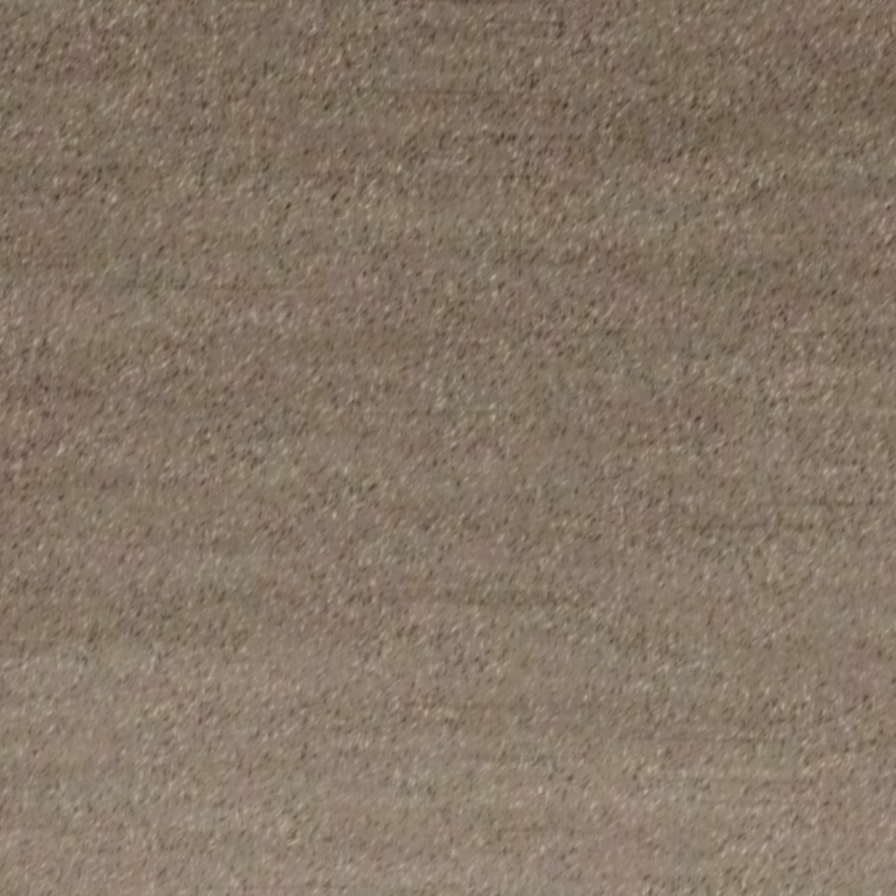
This texture is drawn by a WebGL 2 fragment shader. Its source:

```glsl
#version 300 es
precision highp float;
// Matt grey-brown boards under soft light: a vertical shade, long horizontal
// streaks, faint board joints, and a fine grain of slanted light and dark
// flecks built from cellular noise at two scales.

uniform vec2 u_resolution;
out vec4 fragColor;

const vec3 BOTTOM_COLOR = vec3(0.572, 0.515, 0.453);
const vec3 TOP_COLOR = vec3(0.488, 0.428, 0.366);
const vec3 TONE_TINT = vec3(0.97, 1.0, 1.0);
const float FLECK_CELLS = 118.0;      // coarse flecks across the canvas
const float GRAIN_CELLS = 190.0;      // fine grain across the canvas
const float FLECK_CONTRAST = 0.105;
const float GRAIN_CONTRAST = 0.062;
const vec2 FLECK_SIZE = vec2(0.38, 0.18);  // half length and width, in cells
const float FLECK_ANGLE = 1.05;
const float ANGLE_SPREAD = 0.9;
const float STREAK_CONTRAST = 0.036;
const float LINE_DARKNESS = 0.035;
const float BLOTCH_TINT = 0.026;
const float BOARD_HEIGHT = 0.17;
const vec2 JOINT_ORIGIN = vec2(0.58, 0.62);
const float JOINT_SHIFT = 0.24;
const float JOINT_WIDTH = 0.0022;
const float JOINT_DARKNESS = 0.05;

vec3 hash3(vec2 p) {
    vec3 q = fract(p.xyx * vec3(0.1031, 0.1030, 0.0973));
    q += dot(q, q.yxz + 33.33);
    return fract((q.xxy + q.yzz) * q.zyx);
}

float valueNoise(vec2 p) {
    vec2 cell = floor(p);
    vec2 f = fract(p);
    f = f * f * (3.0 - 2.0 * f);
    float low = mix(hash3(cell).x, hash3(cell + vec2(1.0, 0.0)).x, f.x);
    float high = mix(hash3(cell + vec2(0.0, 1.0)).x, hash3(cell + 1.0).x, f.x);
    return mix(low, high, f.y);
}

// Sum of soft slanted ellipses, one per cell, each lighter or darker.
float flecks(vec2 p, vec2 seed) {
    vec2 cell = floor(p);
    float sum = 0.0;
    for (int j = -1; j <= 1; j++) {
        for (int i = -1; i <= 1; i++) {
            vec2 id = cell + vec2(i, j);
            vec3 place = hash3(id + seed);
            vec3 look = hash3(id + seed + 57.0);
            float angle = FLECK_ANGLE + ANGLE_SPREAD * (look.x - 0.5);
            vec2 axis = vec2(cos(angle), sin(angle));
            vec2 d = p - id - place.xy;
            vec2 along = vec2(dot(d, axis), dot(d, vec2(-axis.y, axis.x)));
            along /= FLECK_SIZE;
            sum += (2.0 * look.y - 1.0) * exp(-0.5 * dot(along, along));
        }
    }
    return sum;
}

// Long streaks at three widths, plus a few thin dark lines.
float streaks(vec2 uv) {
    vec2 p = uv + vec2(0.0, 0.003 * sin(7.0 * uv.x + 9.0 * uv.y));
    float bands = valueNoise(p * vec2(1.8, 16.0) + 11.0)
                + valueNoise(p * vec2(4.0, 48.0) + 37.0)
                + 0.8 * valueNoise(p * vec2(8.0, 115.0) + 71.0);
    float line = smoothstep(0.78, 0.98, valueNoise(p * vec2(3.5, 85.0) + 93.0));
    return STREAK_CONTRAST * (bands - 1.4) - LINE_DARKNESS * line;
}

// Slight tone step per board and a thin joint, clearest in the origin row.
float boards(vec2 uv) {
    float row = floor((uv.y - JOINT_ORIGIN.y) / BOARD_HEIGHT);
    float jointX = fract(JOINT_ORIGIN.x - JOINT_SHIFT * row);
    float side = step(jointX, uv.x);
    float tone = 0.012 * (hash3(vec2(row + 20.0, side + 5.0)).x - 0.5);
    float joint = 1.0 - smoothstep(0.3, 1.0, abs(uv.x - jointX) / JOINT_WIDTH);
    joint *= 0.4 + 0.6 * valueNoise(uv * vec2(1.0, 60.0));
    return tone - JOINT_DARKNESS * joint / (1.0 + 4.0 * abs(row));
}

void main() {
    vec2 uv = gl_FragCoord.xy / u_resolution;

    // Overall shade
    vec3 color = mix(BOTTOM_COLOR, TOP_COLOR, smoothstep(-0.15, 1.0, uv.y));

    // Grain, gathered in loose clusters and stronger toward the top
    float cluster = 0.65 + 0.7 * valueNoise(uv * vec2(22.0, 34.0) + 5.0);
    float grain = FLECK_CONTRAST * flecks(uv * FLECK_CELLS, vec2(3.0))
                + GRAIN_CONTRAST * flecks(uv * GRAIN_CELLS, vec2(211.0));
    grain *= cluster * mix(0.9, 1.15, uv.y);

    color += TONE_TINT * (grain + streaks(uv) + boards(uv));

    // Soft yellow to violet and red to green blotches
    float warm = valueNoise(uv * 34.0 + 130.0) - 0.5;
    float rosy = valueNoise(uv * 26.0 + 170.0) - 0.5;
    color += BLOTCH_TINT * (warm * vec3(0.3, 0.2, -1.2) + rosy * vec3(0.7, -0.5, 0.3));

    fragColor = vec4(clamp(color, 0.0, 1.0), 1.0);
}
```
